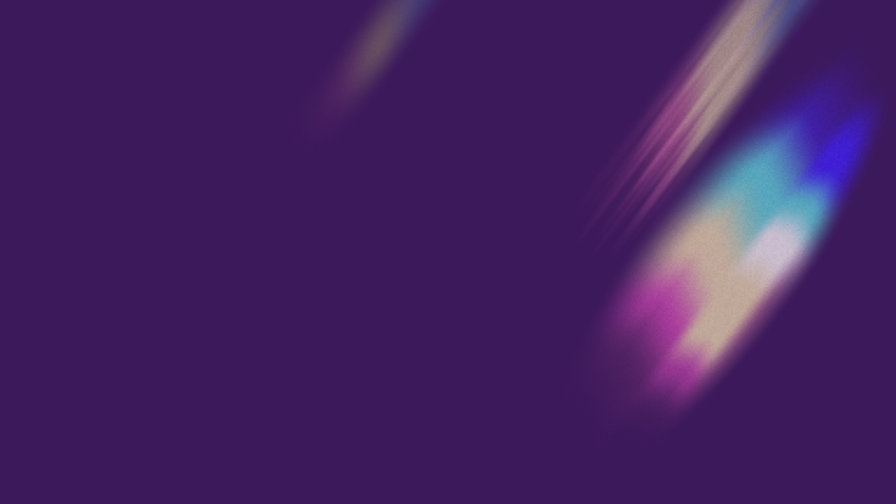
Give the GLSL for this background, as a WebGL 1 fragment shader.

```glsl
precision highp float;
// Draws soft slanted streaks of prismatic light over a deep violet ground.
uniform vec2 u_resolution;

const vec3 VIOLET = vec3(0.235, 0.098, 0.357);
const vec3 MAUVE = vec3(0.40, 0.17, 0.42);
const vec3 MAGENTA = vec3(0.68, 0.24, 0.62);
const vec3 BEIGE = vec3(0.75, 0.66, 0.60);
const vec3 LAVENDER = vec3(0.79, 0.74, 0.81);
const vec3 CYAN = vec3(0.34, 0.65, 0.74);
const vec3 INDIGO = vec3(0.25, 0.12, 0.68);
const vec3 BLUE = vec3(0.25, 0.12, 0.83);
const vec3 ROSE = vec3(0.57, 0.28, 0.51);
const vec3 SAND = vec3(0.64, 0.54, 0.54);
const vec3 SLATE = vec3(0.28, 0.28, 0.51);

float hash(vec2 cell) {
  return fract(sin(dot(cell, vec2(12.99, 78.23))) * 4375.85);
}

// Soft window that is open between two edges.
float band(float v, float low, float high, float softLow, float softHigh) {
  return smoothstep(low - softLow, low + softLow, v)
       * (1.0 - smoothstep(high - softHigh, high + softHigh, v));
}

// Layered sines across a streak make fine fibres running along it.
float fibres(float across, float along) {
  float bend = 0.006 * sin(along * 5.0);
  return 0.55 * sin((across + bend) * 170.0)
       + 0.30 * sin((across - bend) * 290.0 + 1.3)
       + 0.15 * sin(across * 530.0);
}

vec3 leftLobe(float t) {
  vec3 c = mix(MAUVE, MAGENTA, smoothstep(0.97, 1.12, t));
  c = mix(c, BEIGE, smoothstep(1.10, 1.25, t));
  c = mix(c, CYAN, smoothstep(1.27, 1.43, t));
  return mix(c, INDIGO, smoothstep(1.43, 1.60, t));
}

vec3 rightLobe(float t) {
  vec3 c = mix(MAUVE, MAGENTA, smoothstep(0.92, 1.02, t));
  c = mix(c, BEIGE, smoothstep(1.02, 1.12, t));
  c = mix(c, LAVENDER, smoothstep(1.22, 1.33, t));
  c = mix(c, CYAN, smoothstep(1.35, 1.44, t));
  return mix(c, BLUE, smoothstep(1.43, 1.53, t));
}

// Twin-lobed main beam.
vec3 mainBeam(vec3 base, float along, float across) {
  float leftT = along + 0.6 * abs(across - 0.81);
  float rightT = along + 0.4 * abs(across - 0.93);
  float side = smoothstep(0.868, 0.902, across);
  vec3 left = leftLobe(leftT);
  vec3 right = rightLobe(rightT);

  // Pink rim along the lower right edge.
  float rim = smoothstep(0.945, 0.985, across) * (1.0 - smoothstep(1.22, 1.38, along));
  right = mix(right, ROSE, 0.8 * rim);

  // The beam tapers toward both ends.
  float taper = 0.30 * (along - 1.23) * (along - 1.23);
  float width = band(across, 0.742 + taper, 0.987 - taper, 0.05, 0.032);
  float leftFade = band(leftT, 0.99, 1.66, 0.17, 0.13);
  float rightFade = band(rightT, 0.97, 1.65, 0.13, 0.09);
  vec3 color = mix(left, right, side);
  return mix(base, color, width * mix(leftFade, rightFade, side));
}

// Fibrous beam that leaves through the top edge.
vec3 upperBeam(vec3 base, float along, float across) {
  float strand = fibres(across, along);
  float t = along + 1.6 * (across - 0.63) + 0.03 * strand;
  vec3 color = mix(MAUVE, ROSE, smoothstep(1.22, 1.38, t));
  color = mix(color, SAND, smoothstep(1.37, 1.53, t));
  color = mix(color, SLATE, smoothstep(1.60, 1.82, t));
  color *= 1.0 + 0.07 * strand;
  float width = band(across, 0.575, 0.688, 0.035, 0.025);
  float fade = smoothstep(1.10, 1.45, along + 0.05 * strand);
  return mix(base, color, width * fade);
}

// Faint beam near the top, left of the centre.
vec3 faintBeam(vec3 base, float along, float across) {
  float t = along + (across - 0.05);
  vec3 color = mix(MAUVE, SAND * 0.72, smoothstep(1.00, 1.20, t));
  color = mix(color, SLATE, smoothstep(1.18, 1.34, t));
  float width = band(across, 0.02, 0.085, 0.035, 0.03);
  float fade = smoothstep(0.90, 1.18, along);
  return mix(base, color, 0.72 * width * fade);
}

void main() {
  vec2 p = gl_FragCoord.xy / u_resolution.y;
  p.x += 0.5 * (16.0 / 9.0 - u_resolution.x / u_resolution.y);

  // Axes along and across the shared slant of the beams.
  float along = dot(p, vec2(0.6, 0.8));
  float across = dot(p, vec2(0.8, -0.6));

  vec3 color = faintBeam(VIOLET, along, across);
  color = upperBeam(color, along, across);
  color = mainBeam(color, along, across);

  // Light grain, stronger inside the beams.
  float lit = clamp(length(color - VIOLET), 0.0, 0.6);
  float grain = hash(floor(p * 288.0)) - 0.5;
  color += grain * (0.004 + 0.04 * lit);
  gl_FragColor = vec4(color, 1.0);
}
```
